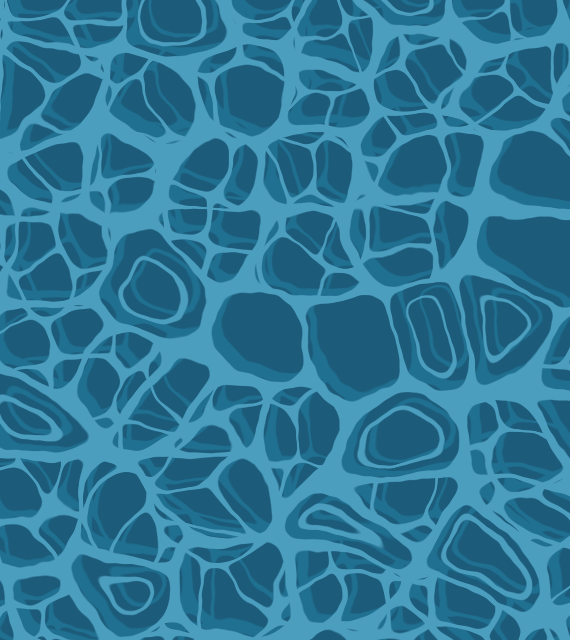
Reproduce this texture procedurally as a WebGL 1 fragment shader.

```glsl
precision highp float;
// Stylised water caustics: a hand-drawn net of bright, rounded loops on deep blue.
// Broad Voronoi borders form the net, finer borders and inner rings divide its
// cells, and a shifted, dimmer copy of the net lies beneath as its shadow.

uniform vec2 u_resolution;

const vec3 DEEP = vec3(0.11, 0.36, 0.48);
const vec3 SHADOW = vec3(0.125, 0.44, 0.57);
const vec3 LIGHT = vec3(0.30, 0.62, 0.75);

vec2 hash2(vec2 cell, float seed) {
  vec3 q = fract(vec3(cell.xyx + seed) * vec3(0.1031, 0.1030, 0.0973));
  q += dot(q, q.yzx + 33.33);
  return fract((q.xx + q.yz) * q.zy);
}

// Gradient noise, roughly -0.6 to 0.6
float cornerSlope(vec2 cell, vec2 corner, vec2 f, float seed) {
  float angle = 6.2832 * hash2(cell + corner, seed).x;
  return dot(vec2(cos(angle), sin(angle)), f - corner);
}

float gradientNoise(vec2 p, float seed) {
  vec2 cell = floor(p);
  vec2 f = fract(p);
  vec2 u = f * f * f * (f * (f * 6.0 - 15.0) + 10.0);
  float low = mix(cornerSlope(cell, vec2(0.0, 0.0), f, seed),
                  cornerSlope(cell, vec2(1.0, 0.0), f, seed), u.x);
  float high = mix(cornerSlope(cell, vec2(0.0, 1.0), f, seed),
                   cornerSlope(cell, vec2(1.0, 1.0), f, seed), u.x);
  return mix(low, high, u.y);
}

vec2 noise2(vec2 p, float seed) {
  return vec2(gradientNoise(p, seed), gradientNoise(p, seed + 17.0));
}

vec2 sitePoint(vec2 cell, float seed) {
  return 0.5 + 0.86 * (hash2(cell, seed) - 0.5);
}

// x: distance to the cell border with rounded corners, y: random cell value
vec2 roundedCells(vec2 p, float scale, float rounding, float seed) {
  p *= scale;
  vec2 base = floor(p);
  vec2 f = p - base;
  vec2 home = vec2(0.0);
  vec2 toHome = vec2(0.0);
  float nearest = 9.0;
  for (int j = -1; j <= 1; j++) {
    for (int i = -1; i <= 1; i++) {
      vec2 cell = vec2(float(i), float(j));
      vec2 r = cell + sitePoint(base + cell, seed) - f;
      if (dot(r, r) < nearest) {
        nearest = dot(r, r);
        home = cell;
        toHome = r;
      }
    }
  }
  // Soft minimum over all borders of the home cell
  float sum = 0.0;
  for (int j = -2; j <= 2; j++) {
    for (int i = -2; i <= 2; i++) {
      vec2 cell = home + vec2(float(i), float(j));
      vec2 r = cell + sitePoint(base + cell, seed) - f;
      vec2 across = r - toHome;
      if (dot(across, across) > 0.0001) {
        sum += exp(-rounding * dot(0.5 * (toHome + r), normalize(across)));
      }
    }
  }
  return vec2(-log(sum) / (rounding * scale), hash2(base + home, seed + 5.0).x);
}

// Signed distance to the whole net of strokes, negative inside a stroke
float strokeNet(vec2 p) {
  vec2 bent = p + 0.034 * noise2(p * 6.0, 3.0) + 0.012 * noise2(p * 17.0, 9.0)
            + 0.0022 * noise2(p * 52.0, 14.0);
  float pressure = gradientNoise(p * 7.0, 41.0);

  vec2 broad = roundedCells(bent * vec2(0.93, 1.04), 7.3, 13.0, 21.0);
  float net = broad.x - max(0.0054 + 0.0075 * pressure, 0.0026);

  // Thin strokes divide many cells, a closed ring fills some of the others
  if (broad.y > 0.32) {
    vec2 fine = roundedCells(bent + 0.02 * noise2(p * 9.0, 60.0), 11.5, 15.0, 77.0);
    net = min(net, fine.x - max(0.0028 - 0.003 * pressure, 0.0017));
  } else if (broad.y < 0.2) {
    float inset = 0.021 + 0.06 * broad.y;
    net = min(net, abs(broad.x - inset) - 0.0034 - 0.003 * pressure);
  }
  return net;
}

float coverage(float dist, float softness) {
  return 1.0 - smoothstep(-softness, softness, dist);
}

void main() {
  vec2 p = gl_FragCoord.xy / u_resolution.y;
  float softness = max(0.0009, 0.75 / u_resolution.y);

  vec2 shift = vec2(0.017, 0.014) + 0.012 * noise2(p * 5.0, 90.0);
  float shadow = coverage(strokeNet(p - shift), softness * 1.3);
  float light = coverage(strokeNet(p), softness);

  vec3 color = mix(DEEP, SHADOW, shadow);
  color = mix(color, LIGHT, light);
  gl_FragColor = vec4(color, 1.0);
}
```
